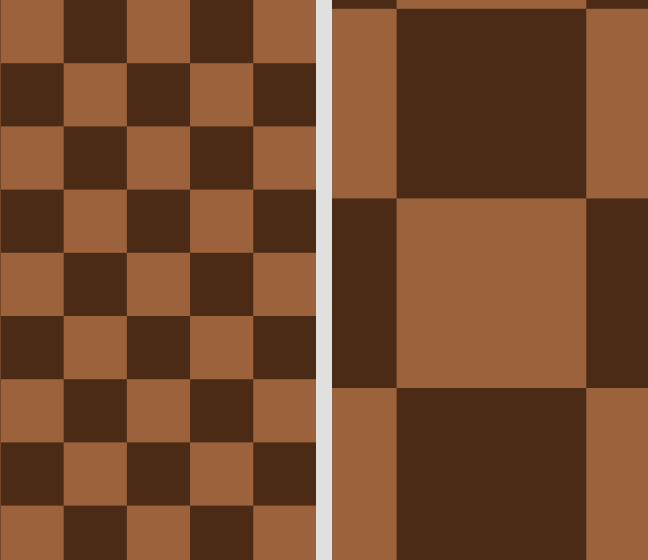
Left: the whole. Right: its middle third, enlarged.
Reproduce this pattern procedurally as a Shadertoy shader.

```glsl
// A two-tone brown checkerboard, five square cells across, hung from the top edge.
// Each axis is a square wave of +1 and -1, box filtered over one pixel;
// the product of the two waves selects the light or the dark colour.

#define CELLS_ACROSS 5.0
#define SHIFT_X 0.0015                    // sideways offset, in canvas widths
#define LIGHT_BROWN vec3(0.606, 0.383, 0.237)
#define DARK_BROWN vec3(0.296, 0.169, 0.084)

// Alternates +1 and -1 per unit cell, with edges softened over one pixel.
vec2 squareWave(vec2 p, float pixel) {
    vec2 parity = 1.0 - 2.0 * mod(floor(p), 2.0);
    vec2 edgeDistance = 0.5 - abs(fract(p) - 0.5);
    return parity * clamp(2.0 * edgeDistance / pixel, 0.0, 1.0);
}

void mainImage(out vec4 fragColor, in vec2 fragCoord) {
    // Cell coordinates, counted from the top left corner
    vec2 fromTopLeft = vec2(fragCoord.x, iResolution.y - fragCoord.y) / iResolution.x;
    vec2 cell = (fromTopLeft - vec2(SHIFT_X, 0.0)) * CELLS_ACROSS;
    float pixel = CELLS_ACROSS / iResolution.x;

    // Equal signs give a light cell, opposite signs a dark one
    vec2 wave = squareWave(cell, pixel);
    float lightShare = 0.5 + 0.5 * wave.x * wave.y;
    fragColor = vec4(mix(DARK_BROWN, LIGHT_BROWN, lightShare), 1.0);
}
```
